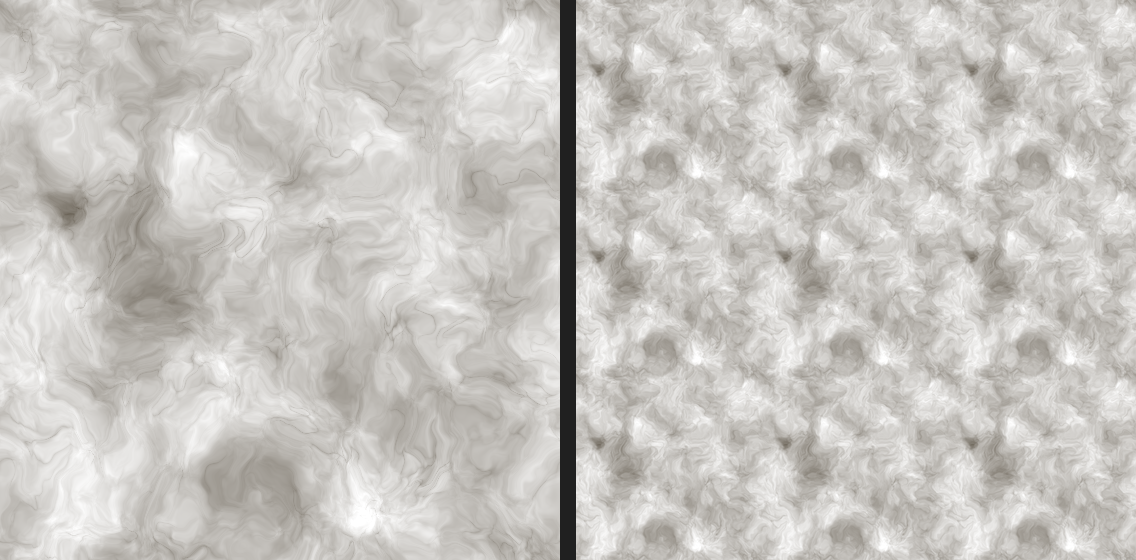
Left, the tile; right, the same tile 3 across and 3 down.
Write a Shadertoy shader that draws this texture.

```glsl
// Pale grey marble with smoky clouds, soft dark veins and fine creases; tiles seamlessly.
#define BASE_TONE 0.812
#define CLOUD_CONTRAST 0.215
#define BILLOW_CONTRAST 0.16
#define WISP_CONTRAST 0.10
#define VEIN_DEPTH 0.10
#define CREASE_DEPTH 0.10
#define SMUDGE_DEPTH 0.16
#define WARP_LARGE 0.10
#define WARP_SMALL 0.035
#define TINT vec3(1.0, 1.05, 1.13)

const float TAU = 6.2832;

float hash(vec2 cell, float seed) {
    return fract(sin(dot(cell, vec2(127.1, 311.7)) + seed * 17.3) * 43758.5453);
}

// Dot product of the random unit gradient of a wrapped lattice cell with an offset
float slope(vec2 cell, vec2 offset, vec2 period, float seed) {
    float angle = TAU * hash(mod(cell, period), seed);
    return dot(vec2(cos(angle), sin(angle)), offset);
}

// Gradient noise with a whole number of cells per tile
float noise(vec2 uv, vec2 period, float seed) {
    vec2 p = uv * period + fract(seed * vec2(0.37, 0.73));
    vec2 i = floor(p);
    vec2 f = p - i;
    vec2 u = f * f * f * (f * (f * 6.0 - 15.0) + 10.0);
    vec2 e = vec2(1.0, 0.0);
    float low = mix(slope(i, f, period, seed), slope(i + e.xy, f - e.xy, period, seed), u.x);
    float high = mix(slope(i + e.yx, f - e.yx, period, seed),
                     slope(i + e.xx, f - e.xx, period, seed), u.x);
    return mix(low, high, u.y);
}

float fbm(vec2 uv, vec2 period, int octaves, float seed) {
    float sum = 0.0;
    float gain = 1.0;
    for (int k = 0; k < octaves; k++) {
        sum += gain * noise(uv, period, seed + float(k));
        period *= 2.0;
        gain *= 0.5;
    }
    return sum;
}

// Rounded puffs separated by sharp dark folds
float billow(vec2 uv, vec2 period, int octaves, float seed) {
    float sum = 0.0;
    float gain = 1.0;
    for (int k = 0; k < octaves; k++) {
        sum += gain * abs(noise(uv, period, seed + float(k)));
        period *= 2.0;
        gain *= 0.62;
    }
    return sum;
}

vec2 warp(vec2 uv, vec2 period, float seed) {
    return vec2(fbm(uv, period, 4, seed), fbm(uv, period, 4, seed + 9.0));
}

// Thin broken lines that fade in and out, from long folds to short scratches
float creases(vec2 uv) {
    float sum = 0.0;
    for (int k = 0; k < 4; k++) {
        float seed = 60.0 + 7.0 * float(k);
        vec2 period = vec2(8.0, 6.0) + 5.0 * float(k);
        float line = exp(-32.0 * abs(noise(uv, period, seed)));
        float presence = smoothstep(0.05, 0.5, noise(uv, vec2(13.0, 11.0), seed + 3.0));
        sum += line * presence;
    }
    return sum;
}

void mainImage(out vec4 fragColor, in vec2 fragCoord) {
    vec2 uv = fragCoord / iResolution.xy;

    // Smoky distortion at two scales
    vec2 flow = uv + WARP_LARGE * warp(uv, vec2(4.0), 1.0);
    vec2 curl = flow + WARP_SMALL * warp(flow, vec2(11.0, 9.0), 21.0);

    // Large light and dark clouds with puffy folds
    float cloud = fbm(flow, vec2(4.0), 6, 33.0);
    float puffs = billow(curl, vec2(9.0, 8.0), 5, 45.0) - 0.45;

    // Fine wisps, stronger in some patches than in others
    float patches = smoothstep(-0.35, 0.35, noise(flow, vec2(6.0), 95.0));
    float wisps = billow(curl, vec2(26.0, 20.0), 3, 101.0) - 0.38;
    wisps *= 0.6 + 0.8 * patches;

    // Broad soft veins
    float ridge = noise(curl, vec2(3.0), 52.0);
    float vein = exp(-30.0 * ridge * ridge);

    // Rare dark smudges along the middle of the veins
    float spot = smoothstep(0.22, 0.6, noise(curl, vec2(10.0, 6.0), 90.0));
    float smudge = spot * vein * vein * smoothstep(0.1, -0.4, cloud);

    float tone = BASE_TONE + CLOUD_CONTRAST * cloud;
    tone += BILLOW_CONTRAST * puffs + WISP_CONTRAST * wisps;
    tone -= VEIN_DEPTH * (vein - 0.45);
    tone -= CREASE_DEPTH * creases(curl) + SMUDGE_DEPTH * smudge;

    // Shadows lean warm, highlights go to white
    vec3 color = 1.0 - (1.0 - clamp(tone, 0.0, 1.0)) * TINT;
    fragColor = vec4(clamp(color, 0.0, 1.0), 1.0);
}
```
